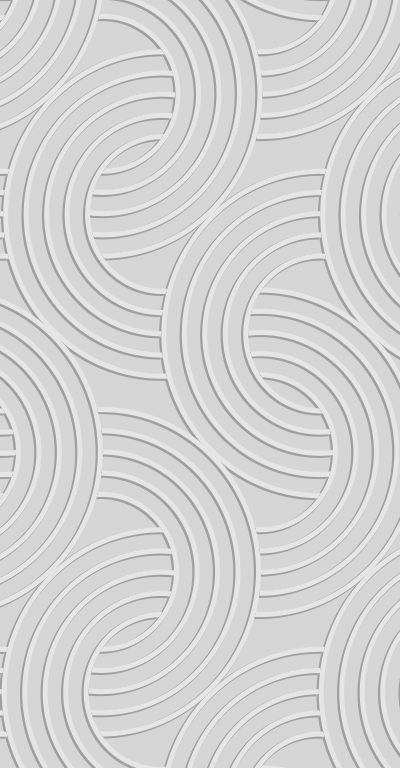
Write a Shadertoy shader that draws this pattern.

```glsl
// Interlocking half rings of five raised pale lines on grey paper.
// Four half rings fill one wrapped cell; each ring's tail tucks under its
// neighbours, and the same line mask, shifted, gives the cast shadow.

const vec2 CELL = vec2(3.17, 4.78);

// Coverage of a shape from its signed distance.
float fill(float dist, float pixel) {
    return clamp(0.5 - dist / pixel, 0.0, 1.0);
}

// Mask of the raised lines at p, each reaching halfWidth to both sides.
float raisedLines(vec2 p, float halfWidth, float pixel) {
    float tailLines = 0.0, bodyLines = 0.0, bodyCover = 0.0;
    for (int row = 0; row < 4; row++) {
        // Outer rows of the cell bulge right, inner rows bulge left.
        bool bulgesRight = row == 0 || row == 3;
        vec2 center = bulgesRight ? vec2(1.025, 0.938) : vec2(1.62, 0.945);
        center.y += 1.195 * float(row);
        if (row > 1) center.x += 0.5 * CELL.x;

        // Nearest copy, with x running from the tail towards the bulge.
        vec2 q = p - center;
        if (!bulgesRight) q.x = -q.x;
        q.x = mod(q.x + 0.16, CELL.x) - 0.16;
        q.y -= CELL.y * round(q.y / CELL.y);

        // Five concentric lines, slightly narrow, and the band they span.
        float r = length(vec2(q.x / 0.966, q.y));
        float nearest = 0.774 + 0.212 * clamp(round((r - 0.774) / 0.212), 0.0, 4.0);
        float line = fill(abs(r - nearest) - halfWidth, pixel);
        float band = fill(abs(r - 1.198) - 0.424 - halfWidth, pixel);

        if (q.x < 0.1) {
            tailLines = max(tailLines, line);
        } else {
            bodyLines = max(bodyLines, line);
            bodyCover = max(bodyCover, band);
        }
    }
    return max(bodyLines, tailLines * (1.0 - bodyCover));
}

void mainImage(out vec4 fragColor, in vec2 fragCoord) {
    // Canvas height is 7.68 units, y pointing down from the top edge.
    float pixel = 7.68 / iResolution.y;
    vec2 p = vec2(fragCoord.x, iResolution.y - fragCoord.y) * pixel;

    // The columns lean very slightly to the left on their way down.
    p.x += 0.003 * (p.y - 3.3);

    // Paper, shadow to the lower left, then the lines on top.
    float shadow = raisedLines(p + vec2(0.015, -0.013), 0.033, pixel);
    float shade = mix(0.837, 0.625, shadow);
    shade = mix(shade, 0.897, raisedLines(p, 0.0255, pixel));
    fragColor = vec4(vec3(shade), 1.0);
}
```
